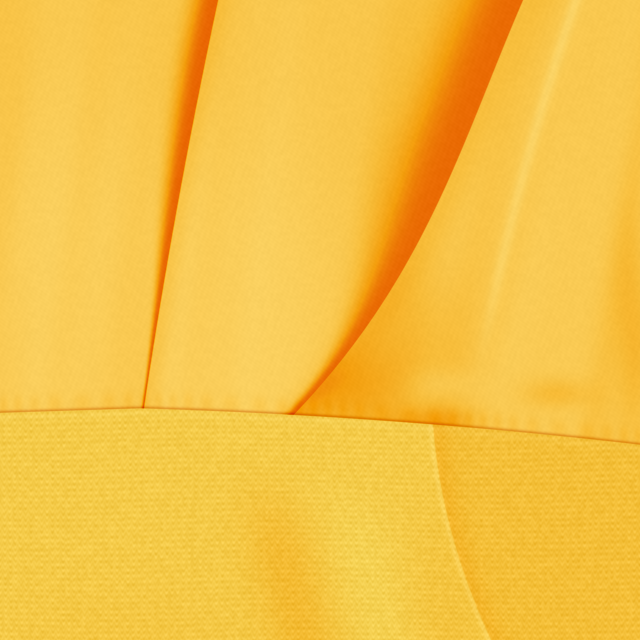
A WebGL 2 fragment shader for this texture:

```glsl
#version 300 es
precision highp float;
// Yellow satin gathered into two pleats above a curved seam, with a knitted
// band and overlapping flap below. Polynomial curves place the folds, smooth
// falloffs shade them, and layered sines with soft noise give the weave.
uniform vec2 u_resolution;
out vec4 fragColor;

const vec3 LIGHT = vec3(0.984, 0.828, 0.395);
const vec3 GOLD  = vec3(0.968, 0.735, 0.215);
const vec3 AMBER = vec3(0.955, 0.62, 0.05);
const vec3 DEEP  = vec3(0.91, 0.38, 0.005);
const vec3 KNIT  = vec3(0.958, 0.795, 0.285);

float hash(vec2 p) {
  p = fract(p * vec2(0.1031, 0.1137));
  p += dot(p, p.yx + 33.33);
  return fract((p.x + p.y) * p.x * 7.31);
}

float softNoise(vec2 p) {
  vec2 i = floor(p), f = fract(p);
  f = f * f * (3.0 - 2.0 * f);
  return mix(mix(hash(i), hash(i + vec2(1, 0)), f.x),
             mix(hash(i + vec2(0, 1)), hash(i + vec2(1, 1)), f.x), f.y);
}

float bell(float d, float width) { return exp(-d * d / (width * width)); }

// Falloff with a flat core, for the inside of a fold
float plateau(float d, float width) { return exp(-pow(abs(d) / width, 3.0)); }

float blob(vec2 p, vec2 center, vec2 size) {
  vec2 q = (p - center) / size;
  return exp(-dot(q, q));
}

// Antialiased step: 0 below zero, 1 above
float cover(float d, float px) { return smoothstep(-px, px, d); }

// Satin colour from lit (0) to the depth of a fold (1)
vec3 satin(float s) {
  s = clamp(s, 0.0, 1.0) * 3.0;
  vec3 c = mix(LIGHT, GOLD, min(s, 1.0));
  c = mix(c, AMBER, clamp(s - 1.0, 0.0, 1.0));
  return mix(c, DEEP, clamp(s - 2.0, 0.0, 1.0));
}

// Curves of the cloth
float seamY(float x) {
  float d = max(x - 0.22, 0.0);
  return 0.355 + 0.032 * min(x, 0.22) - 0.03 * d - 0.055 * d * d;
}
float leftFoldX(float y) {
  float t = y - 0.362;
  return 0.225 + t * (0.15 + 0.05 * t);
}
float rightFoldX(float y) {
  float t = y - 0.353;
  return 0.460 + t * (0.959 + t * (-1.075 + 0.69 * t));
}
float flapX(float y) {
  float d = 0.332 - y;
  return 0.677 + d * (0.08 + 0.58 * d);
}

// Left and middle panels, each shaded where it dips under the next pleat
vec3 backPanels(vec2 p, float px) {
  float dl = p.x - leftFoldX(p.y);
  float dr = rightFoldX(p.y) - p.x;
  float t = max(p.y - 0.355, 0.0);
  float streak = softNoise(vec2(p.x * 24.0 - p.y * 3.0, p.y * 1.5)) - 0.5;
  float base = 0.07 + 0.07 * streak + 0.09 * smoothstep(0.6, 1.0, p.y);

  float leftWidth = 0.004 + 0.036 * smoothstep(0.0, 0.62, t);
  float left = base + 0.06 * bell(p.x, 0.05) + 0.10 * bell(dl, 0.06);
  left = mix(left, 0.98, plateau(dl, leftWidth));

  float rightWidth = 0.014 + 0.085 * smoothstep(0.0, 0.45, t);
  float middle = base + 0.16 * bell(dl, 0.022) + 0.22 * bell(dr, rightWidth * 1.9);
  middle = mix(middle, 0.95, plateau(dr, rightWidth));
  return satin(mix(left, middle, cover(dl, px)));
}

// Front pleat with a slanted sheen and warm hollows near the seam
vec3 frontPleat(vec2 p, float fold) {
  float t = p.y - 0.4;
  float sheen = p.x - (0.745 + 0.18 * t + 0.13 * t * t);
  float streak = softNoise(vec2(p.x * 19.0 - p.y * 5.0, p.y * 2.0)) - 0.5;
  float s = 0.14 + 0.10 * streak + 0.17 * bell(fold, 0.04);
  s -= 0.16 * bell(sheen, 0.010) * smoothstep(0.38, 0.6, p.y);
  s += 0.10 * bell(sheen + 0.045, 0.03);
  s += 0.48 * blob(p, vec2(0.53, 0.39), vec2(0.11, 0.075));
  s += 0.22 * blob(p, vec2(0.63, 0.49), vec2(0.08, 0.11));
  s += 0.34 * blob(p, vec2(0.68, 0.342), vec2(0.07, 0.022));
  s -= 0.14 * blob(p, vec2(0.69, 0.40), vec2(0.05, 0.025));
  s += 0.22 * blob(p, vec2(0.87, 0.385), vec2(0.05, 0.022));
  s += 0.26 * blob(p, vec2(0.99, 0.49), vec2(0.03, 0.15));
  s += 0.12 * bell(p.x - 0.94 - 0.16 * t, 0.025);
  return satin(s);
}

// Knitted band with a flap edge falling from the seam
vec3 knitBand(vec2 p, float px) {
  float d = p.x - flapX(p.y);
  float across = p.x - (0.475 - 0.25 * p.y);
  float fade = 1.0 - smoothstep(0.12, 0.30, p.y);
  float shade = 0.46 * bell(across, 0.055) * fade;
  shade -= 0.20 * bell(across - 0.13, 0.06) * fade;
  shade += 0.22 * blob(p, vec2(0.70, 0.0), vec2(0.08, 0.22));
  shade += 0.12 * blob(p, vec2(0.2, 0.0), vec2(0.2, 0.1));
  shade = mix(shade, 0.34 + 0.30 * bell(d, 0.025), cover(d, px));
  vec3 c = mix(KNIT, vec3(0.95, 0.66, 0.09), clamp(shade, -0.25, 1.0));
  c += vec3(0.02, 0.04, 0.08) * bell(d + 0.004, 0.004);
  // Ribs crossed by rows, roughened by grain
  float bend = 0.004 * sin(p.x * 9.0 + p.y * 5.0);
  float rib = sin(750.0 * (p.x + bend));
  float row = sin(680.0 * (p.y + bend) + 0.8 * rib);
  float grain = softNoise(p * 230.0) - 0.5;
  return c + (0.020 * rib * row + 0.012 * row + 0.045 * grain) * vec3(0.7, 1.0, 1.5);
}

void main() {
  vec2 p = gl_FragCoord.xy / u_resolution;
  float px = 1.0 / u_resolution.y;
  float above = p.y - seamY(p.x);
  float fold = p.x - rightFoldX(p.y);

  vec3 cloth = mix(backPanels(p, px), frontPleat(p, fold), cover(fold, px));
  float twill = sin(800.0 * p.x + 420.0 * p.y) * sin(730.0 * p.y);
  cloth += 0.007 * twill + 0.016 * (softNoise(p * 200.0) - 0.5);
  // Small gathers and a shadow line where satin meets the seam
  float gather = 0.5 + 0.5 * sin(210.0 * p.x + 3.0 * sin(25.0 * p.x));
  cloth -= vec3(0.005, 0.03, 0.06) * gather * bell(above - 0.012, 0.014);
  cloth -= vec3(0.10, 0.23, 0.20) * bell(above, 0.0035);

  vec3 color = mix(knitBand(p, px), cloth, cover(above, px));
  color += vec3(0.005, 0.015, 0.03) * bell(above + 0.008, 0.005);
  fragColor = vec4(clamp(color, 0.0, 1.0), 1.0);
}
```
